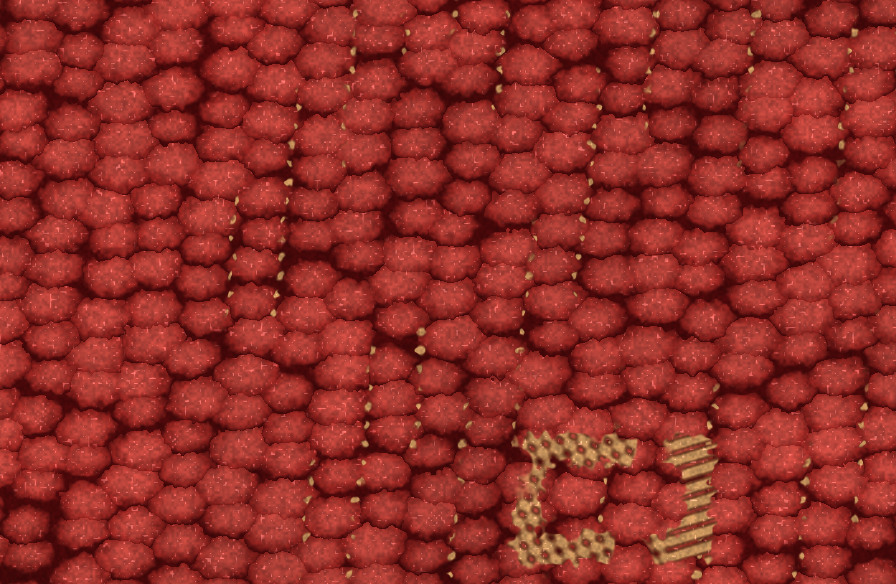
Write a Shadertoy shader that draws this texture.

```glsl
// Red chenille weave: fuzzy tufts in leaning, staggered columns, with gold
// warp beads showing in some gaps and one worn gold frame of slanted strands.
// Tufts are cellular domes; the highest dome at each point gives the shading.

const vec2  CELL        = vec2(0.0853, 0.0625); // tuft pitch, canvas height = 1
const vec2  TUFT_RADIUS = vec2(0.63, 0.59);     // in cells
const float LEAN        = 0.10;                 // sideways drift of the columns
const float JITTER      = 0.32;
const float FUZZ        = 0.010;
const float GRAIN       = 230.0;
const float BEAD_PITCH  = 0.032;
const float BEAD_RADIUS = 0.0085;
const vec2  FRAME_POS   = vec2(1.05, 0.145);
const vec2  FRAME_HALF  = vec2(0.145, 0.085);
const float FRAME_WIDTH = 0.023;
const float STRAND_FREQ = 230.0;

const vec3 GAP_RED    = vec3(0.27, 0.03, 0.035);
const vec3 BODY_RED   = vec3(0.53, 0.125, 0.11);
const vec3 LIT_RED    = vec3(0.71, 0.26, 0.225);
const vec3 SPARK      = vec3(0.28, 0.20, 0.21);
const vec3 GOLD       = vec3(0.76, 0.56, 0.35);
const vec3 GOLD_SHADE = vec3(0.42, 0.22, 0.13);

float hash(vec2 p) {
    vec3 q = fract(p.xyx * vec3(0.1031, 0.1030, 0.0973));
    q += dot(q, q.yzx + 33.33);
    return fract((q.x + q.y) * q.z);
}

float noise(vec2 p) {
    vec2 i = floor(p), f = fract(p);
    f = f * f * (3.0 - 2.0 * f);
    return mix(mix(hash(i), hash(i + vec2(1, 0)), f.x),
               mix(hash(i + vec2(0, 1)), hash(i + vec2(1, 1)), f.x), f.y);
}

// Highest tuft at q: x = height, y = offset towards its top, z = its random tone
vec3 tufts(vec2 q) {
    vec3 best = vec3(-1.0, 0.0, 0.5);
    for (int i = -1; i <= 1; i++)
    for (int j = -1; j <= 1; j++) {
        float col = floor(q.x) + float(i);
        float shift = 0.5 * mod(col, 2.0) + 0.35 * hash(vec2(col, 7.0));
        float row = floor(q.y - shift) + float(j);
        vec2 id = vec2(col, row) + 50.0;
        vec2 rnd = vec2(hash(id), hash(id + 91.7));
        vec2 centre = vec2(col, row + shift) + 0.5 + (rnd - 0.5) * JITTER;
        float tone = hash(id + 37.3);
        vec2 d = (q - centre) / (TUFT_RADIUS * mix(0.88, 1.1, tone));
        float height = 1.0 - dot(d, d);
        if (height > best.x) best = vec3(height, d.y, tone);
    }
    return best;
}

// Coverage of the beads on the column boundaries, in broken runs
float beads(vec2 p, vec2 q) {
    float line = floor(q.x + 0.5);
    float seed = hash(vec2(line, 19.0));
    float run = sin(p.y * 8.0 + seed * 40.0) + 0.5 * sin(p.y * 19.0 + line);
    float shown = smoothstep(0.1, 0.5, run) * step(0.4, seed);
    vec2 slot = vec2(line, floor(p.y / BEAD_PITCH));
    vec2 d = vec2((q.x - line) * CELL.x, (fract(p.y / BEAD_PITCH) - 0.5) * BEAD_PITCH);
    d.x += (hash(slot) - 0.5) * 0.008;
    float radius = BEAD_RADIUS * mix(0.55, 1.0, hash(slot + 5.0));
    return shown * smoothstep(radius, radius * 0.4, length(d * vec2(1.0, 0.7)));
}

// Frame coverage in x, strand relief in y
vec2 frame(vec2 p) {
    vec2 m = p - FRAME_POS;
    m.x -= LEAN * 0.3 * m.y;
    vec2 e = abs(m) - FRAME_HALF;
    float box = length(max(e, 0.0)) + min(max(e.x, e.y), 0.0);
    float ragged = (noise(p * 75.0) - 0.5) * 0.026;
    float cover = smoothstep(0.004, -0.004, abs(box) - FRAME_WIDTH + ragged);
    float worn = cos(3.0 * (atan(m.y, m.x) - 0.87)) + noise(p * 28.0) - 0.5;
    cover *= 1.0 - smoothstep(0.62, 0.82, worn);
    // long strands on the right, short crossed ones elsewhere
    float slant = sin((m.y - 0.3 * m.x) * STRAND_FREQ);
    float crossed = slant * 0.5 + sin((m.x + 0.6 * m.y) * STRAND_FREQ) * 0.6;
    float relief = mix(crossed, slant, smoothstep(0.08, 0.11, m.x));
    return vec2(cover, 0.5 + 0.5 * relief);
}

void mainImage(out vec4 fragColor, in vec2 fragCoord) {
    vec2 p = fragCoord / iResolution.y;
    vec2 fuzz = vec2(noise(p * 70.0), noise(p * 70.0 + 43.0)) - 0.5;
    fuzz += 0.5 * (vec2(noise(p * 160.0), noise(p * 160.0 + 71.0)) - 0.5);
    vec2 soft = p + fuzz * FUZZ;
    vec2 q = vec2(soft.x - LEAN * soft.y, soft.y) / CELL;

    // pile, lit from above
    vec3 tuft = tufts(q);
    float light = tuft.x + 0.28 * tuft.y + 0.25 * (tuft.z - 0.5);
    vec3 color = mix(GAP_RED, BODY_RED, smoothstep(-0.1, 0.42, light));
    color = mix(color, LIT_RED, smoothstep(0.3, 1.05, light));
    color *= 0.93 + 0.14 * noise(p * 5.0);

    // gold yarn between and over the tufts
    float bead = beads(p, q) * (1.0 - smoothstep(0.4, 0.75, tuft.x));
    color = mix(color, mix(GOLD_SHADE, GOLD, bead), bead);
    vec2 yarn = frame(p);
    vec3 yarnColor = mix(GOLD_SHADE, GOLD, smoothstep(0.1, 0.75, yarn.y));
    color = mix(color, yarnColor, yarn.x * smoothstep(0.0, 0.3, yarn.y + 0.1));

    // fibre grain and tiny glints
    float grain = 0.6 * noise(p * GRAIN) + 0.4 * noise(p * GRAIN * 0.45 + 13.0);
    color *= 1.0 + 0.42 * (grain - 0.5);
    color += SPARK * smoothstep(0.8, 1.0, noise(p * GRAIN + 57.0)) * smoothstep(-0.1, 0.5, light);
    fragColor = vec4(color, 1.0);
}
```
